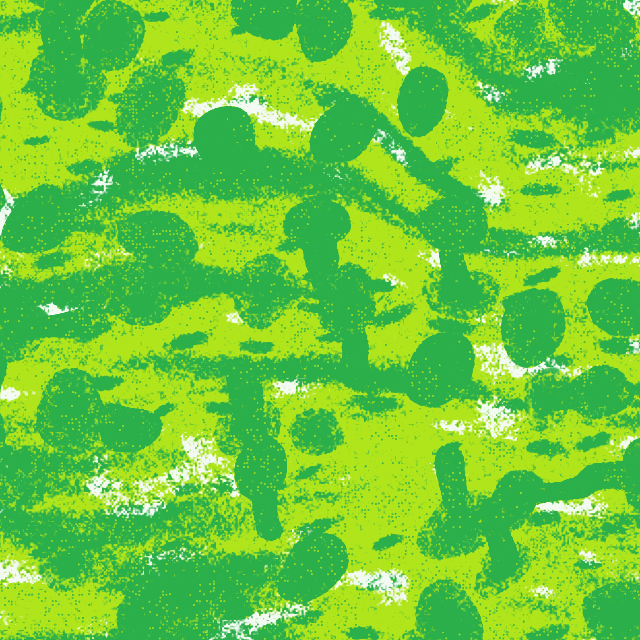
A WebGL 1 fragment shader for this pattern:

```glsl
precision highp float;
uniform vec2 u_resolution;

float hash(vec2 p) {
  vec3 q = fract(p.xyx * 0.1031);
  q += dot(q, q.yzx + 33.33);
  return fract((q.x + q.y) * q.z);
}

vec2 hash2(vec2 p) {
  return vec2(hash(p + 3.7), hash(p + 41.3));
}

float noise(vec2 p) {
  vec2 i = floor(p), f = fract(p);
  f = f * f * (3.0 - 2.0 * f);
  return mix(mix(hash(i), hash(i + vec2(1, 0)), f.x),
             mix(hash(i + vec2(0, 1)), hash(i + vec2(1, 1)), f.x), f.y);
}

float fbm(vec2 p) {
  return 0.55 * noise(p) + 0.3 * noise(p * 2.1 + 7.0) + 0.15 * noise(p * 4.3 + 19.0);
}

vec2 rotate(vec2 p, float a) {
  float c = cos(a), s = sin(a);
  return vec2(c * p.x + s * p.y, c * p.y - s * p.x);
}

float capsule(vec2 p, vec2 tip) {
  return length(p - tip * clamp(dot(p, tip) / dot(tip, tip), 0.0, 1.0));
}

// Round dabs with solid cores and grainy rims, some with a short limb
float blobs(vec2 p) {
  float cover = 0.0;
  vec2 cell = floor(p / 0.15);
  for (int y = -1; y <= 1; y++) {
    for (int x = -1; x <= 1; x++) {
      vec2 id = cell + vec2(x, y);
      if (hash(id + 11.0) > 0.8) continue;
      vec2 d = p - (id + 0.18 + 0.64 * hash2(id)) * 0.15;
      vec2 radii = vec2(0.061, 0.047) * (0.8 + 0.35 * hash(id + 23.0));
      float r = length(rotate(d, 2.4 * hash(id + 31.0) - 0.8) / radii);
      float rim = mix(0.5, 1.0, hash(id + 47.0));
      float body = mix(1.0, rim, smoothstep(0.25, 0.75, r));
      cover = max(cover, body * smoothstep(1.04, 0.93, r));
      if (hash(id + 59.0) < 0.3) {
        float turn = floor(4.0 * hash(id + 67.0)) * 1.5708 + 0.15;
        float limb = capsule(d, 0.095 * vec2(cos(turn), sin(turn)));
        cover = max(cover, 0.9 * smoothstep(0.024, 0.019, limb));
      }
    }
  }
  return cover;
}

// Small slanted brush dashes with soft ends
float dashes(vec2 p) {
  float cover = 0.0;
  vec2 size = vec2(0.11, 0.055);
  vec2 cell = floor(p / size);
  for (int y = -1; y <= 1; y++) {
    for (int x = -1; x <= 1; x++) {
      vec2 id = cell + vec2(x, y);
      if (hash(id + 83.0) > 0.52) continue;
      vec2 d = p - (id + 0.15 + 0.7 * hash2(id + 5.0)) * size;
      d = rotate(d, 0.65 * hash(id + 97.0) - 0.2);
      d /= vec2(0.038, 0.013) * (0.65 + 0.55 * hash(id + 71.0));
      cover = max(cover, 0.9 * smoothstep(1.3, 0.4, length(d)));
    }
  }
  return cover;
}

// Sparse round specks
float specks(vec2 p) {
  vec2 q = p * 190.0, id = floor(q);
  float chance = 0.22 * smoothstep(0.25, 0.8, noise(p * 24.0));
  float r = length(fract(q) - 0.35 - 0.3 * hash2(id));
  return step(hash(id + 13.0), chance) * smoothstep(0.42, 0.2, r);
}

void main() {
  vec2 p = gl_FragCoord.xy / min(u_resolution.x, u_resolution.y);
  vec3 green = vec3(0.165, 0.685, 0.295);
  vec3 lime = vec3(0.69, 0.895, 0.105);

  // Streaks sweep sideways and bend down at the upper right
  vec2 flow = p;
  flow.y += 0.22 * smoothstep(0.5, 0.82, p.x) * smoothstep(0.4, 0.8, p.y);
  flow.y += 0.025 * sin(p.x * 7.0 + p.y * 4.0);
  float streak = fbm(flow * vec2(3.2, 15.0) + 4.0);
  float cover = 0.12 + 0.85 * smoothstep(0.42, 0.78, streak);

  vec2 wobble = vec2(noise(p * 15.0), noise(p * 15.0 + 50.0)) - 0.5;
  cover = max(cover, dashes(p + 0.014 * wobble));
  float blob = blobs(p + 0.026 * wobble);
  cover = max(cover, blob);

  // Dry-brush grain breaks up partial cover
  float grain = 0.6 * noise(p * 330.0) + 0.4 * noise(p * 140.0 + 9.0);
  float paint = smoothstep(-0.22, 0.2, cover - grain);
  paint = mix(paint, 1.0 - paint, 0.75 * specks(p));
  vec3 color = mix(lime, green, paint);

  // Bare white scraps between the dabs
  float scrap = noise(flow * vec2(13.0, 27.0) + 30.0) + 0.45 * (grain - 0.5);
  scrap += 0.16 * (noise(p * 60.0) - 0.5);
  float bare = smoothstep(0.8, 0.96, scrap) * (1.0 - smoothstep(0.3, 0.6, blob));
  color = mix(color, vec3(0.95, 0.98, 0.95), bare);

  gl_FragColor = vec4(color, 1.0);
}
```
